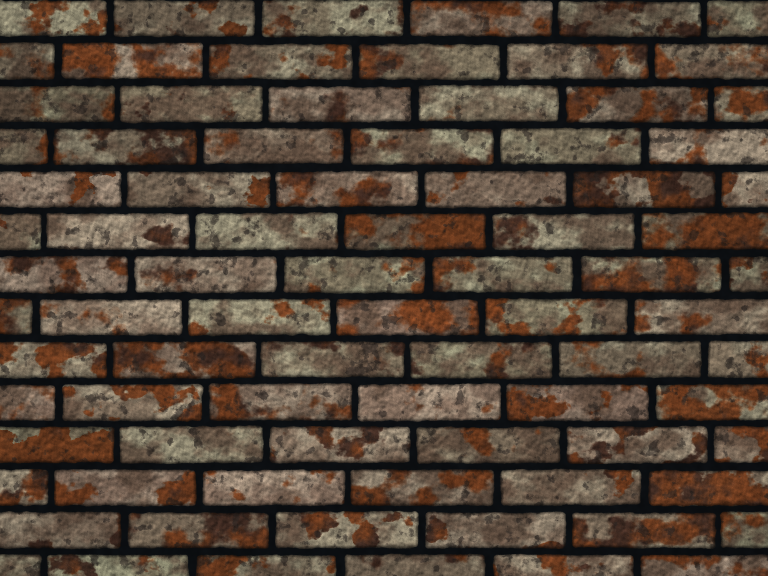
Reproduce this texture procedurally as a Shadertoy shader.

```glsl
// Wall layout, in canvas heights
const float ROW_HEIGHT = 0.074;
const float BRICK_PITCH = 0.2578;
const float JOINT = 0.0118;
const float TOP_OFFSET = 0.0045;

const vec3 MORTAR = vec3(0.045, 0.055, 0.066);
const vec3 LIMEWASH = vec3(0.55, 0.53, 0.47);
const vec3 WORN_WASH = vec3(0.44, 0.40, 0.35);
const vec3 STAIN = vec3(0.34, 0.27, 0.22);
const vec3 DARK_CLAY = vec3(0.22, 0.14, 0.11);
const vec3 RUST_CLAY = vec3(0.41, 0.21, 0.10);
const vec3 SOOT = vec3(0.15, 0.13, 0.12);

float hash(vec2 p) {
    vec3 q = fract(vec3(p.xyx) * 0.1031);
    q += dot(q, q.yzx + 33.33);
    return fract((q.x + q.y) * q.z);
}

float noise(vec2 p) {
    vec2 i = floor(p), f = fract(p);
    f = f * f * (3.0 - 2.0 * f);
    float low = mix(hash(i), hash(i + vec2(1, 0)), f.x);
    float high = mix(hash(i + vec2(0, 1)), hash(i + vec2(1, 1)), f.x);
    return mix(low, high, f.y);
}

float fbm(vec2 p) {
    float sum = 0.0, amplitude = 0.5;
    for (int i = 0; i < 5; i++) {
        sum += amplitude * noise(p);
        p = mat2(1.6, 1.2, -1.2, 1.6) * p + 7.3;
        amplitude *= 0.5;
    }
    return sum / 0.97;
}

float roundedBox(vec2 p, vec2 halfSize, float radius) {
    vec2 q = abs(p) - halfSize + radius;
    return length(max(q, 0.0)) + min(max(q.x, q.y), 0.0) - radius;
}

// Alternating bond whose stagger drifts over eight courses
float courseOffset(float row) {
    float side = 1.0 - 2.0 * mod(row, 2.0);
    return 0.149 + side * (0.042 + 0.0062 * mod(row, 8.0));
}

// Brick cell id in xy, position from the brick centre in zw
vec4 brickCell(vec2 p) {
    float y = (p.y + TOP_OFFSET) / ROW_HEIGHT;
    float row = floor(y);
    float x = (p.x - courseOffset(row)) / BRICK_PITCH;
    vec2 local = vec2(fract(x) - 0.5, fract(y) - 0.5);
    return vec4(floor(x), row, local * vec2(BRICK_PITCH, ROW_HEIGHT));
}

// Distance to the ragged brick outline
float brickShape(vec2 local, vec2 cell, vec2 p) {
    vec2 sizeJitter = vec2(hash(cell + 3.1), hash(cell + 8.7)) - 0.5;
    vec2 halfSize = 0.5 * (vec2(BRICK_PITCH, ROW_HEIGHT) - JOINT);
    halfSize += sizeJitter * vec2(0.003, 0.0016);
    local.y += (hash(cell + 5.5) - 0.5) * 0.002;
    local.y += local.x * (hash(cell + 6.4) - 0.5) * 0.014;
    float ragged = (fbm(p * 65.0) - 0.5) * 0.0055;
    return roundedBox(local, halfSize, 0.006) + ragged;
}

vec3 washColor(vec2 q, vec2 cell) {
    float wear = fbm(q * vec2(20.0, 28.0) + 40.0) + 0.35 * (hash(cell + 21.0) - 0.5);
    vec3 wash = mix(LIMEWASH, WORN_WASH, smoothstep(0.34, 0.62, wear));
    vec3 tint = mix(vec3(1.06, 0.96, 0.94), vec3(0.99, 1.01, 0.93), hash(cell + 31.0));
    float stain = fbm(q * vec2(17.0, 24.0) + 90.0) + 0.24 * (hash(cell + 41.0) - 0.5);
    return mix(wash * tint, STAIN, 0.8 * smoothstep(0.48, 0.70, stain));
}

vec3 clayColor(vec2 q, vec2 cell) {
    float fired = fbm(q * 34.0 + 60.0) + 0.4 * (hash(cell + 51.0) - 0.5);
    return mix(DARK_CLAY, RUST_CLAY, smoothstep(0.25, 0.62, fired));
}

// Amount of bare clay where the wash has flaked, most at the ends
float flaking(vec2 q, vec2 cell, vec2 local) {
    float amount = pow(hash(cell + 61.0), 3.0);
    float ends = smoothstep(0.07, 0.125, abs(local.x)) * hash(cell + sign(local.x) + 71.0);
    float softness = mix(0.02, 0.10, hash(cell + 81.0));
    float level = fbm(q * vec2(21.0, 25.0)) + 0.13 * ends + 0.27 * amount;
    return smoothstep(-softness, softness, level - 0.67);
}

vec3 brickColor(vec2 p, vec2 local, vec2 cell, float depth) {
    vec2 q = p + 3.7 * vec2(hash(cell + 11.0), hash(cell + 13.0));
    vec3 color = mix(washColor(q, cell), clayColor(q, cell), 0.92 * flaking(q, cell, local));

    // Soot specks and darker pores
    float specks = smoothstep(0.62, 0.76, fbm(q * 60.0 + 20.0));
    color = mix(color, SOOT, 0.6 * specks);

    // Gritty surface lit from above
    vec2 grain = q * 150.0;
    float relief = fbm(grain) - fbm(grain + vec2(0.35, 0.6));
    color *= 1.0 + 0.55 * relief + 0.3 * (noise(grain * 0.8 + 5.0) - 0.5);

    // Worn edge and shaded underside
    color *= mix(0.55, 1.0, smoothstep(0.0, 0.006, depth));
    color *= 1.0 - 0.22 * smoothstep(0.018, 0.033, local.y);
    return color * mix(0.90, 1.08, hash(cell + 91.0));
}

void mainImage(out vec4 fragColor, in vec2 fragCoord) {
    vec2 p = vec2(fragCoord.x, iResolution.y - fragCoord.y) / iResolution.y;
    vec4 brick = brickCell(p);
    float d = brickShape(brick.zw, brick.xy, p);
    float edge = max(0.0012, 0.8 / iResolution.y);

    vec3 mortar = MORTAR * (0.75 + 0.5 * fbm(p * 70.0));
    vec3 face = brickColor(p, brick.zw, brick.xy, -d);
    vec3 color = mix(face, mortar, smoothstep(-edge, edge, d));

    // Gentle falloff towards the corners
    vec2 centred = fragCoord / iResolution.xy - 0.5;
    color *= 1.04 - 0.3 * dot(centred, centred);
    fragColor = vec4(color, 1.0);
}
```
